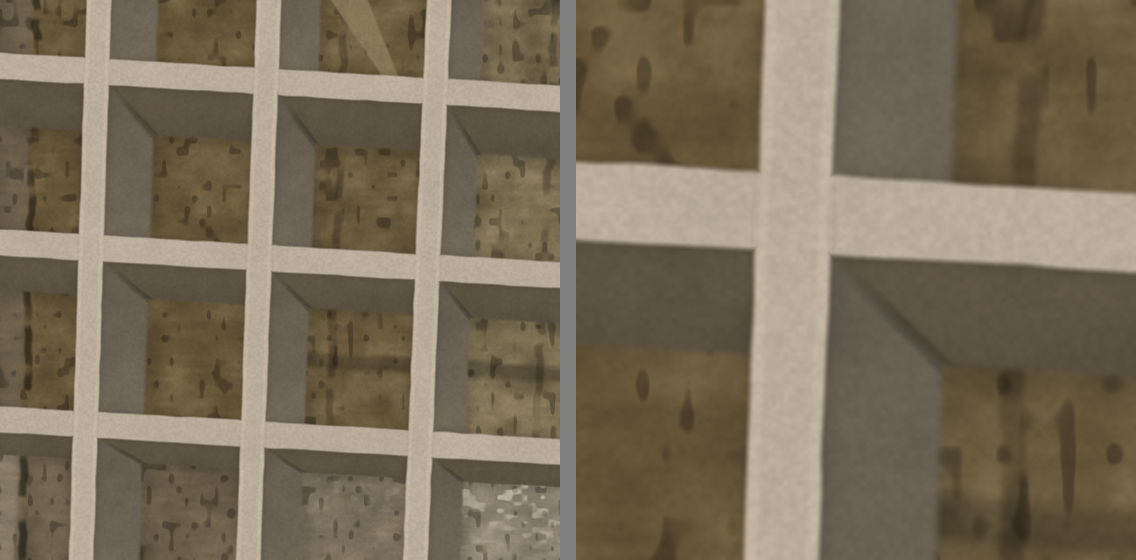
Left: the whole. Right: its middle third, enlarged.
Give the GLSL for this pattern, as a WebGL 2 fragment shader.

```glsl
#version 300 es
precision highp float;
// Tilted pale lattice of deep square boxes with weathered brown backs.
uniform vec2 u_resolution;
out vec4 fragColor;

const vec3 BAR = vec3(0.725, 0.675, 0.605);
const vec3 SIDE_WALL = vec3(0.425, 0.39, 0.335);
const vec3 TOP_WALL = vec3(0.365, 0.325, 0.26);
const vec3 BROWN = vec3(0.405, 0.34, 0.225);
const vec3 OLIVE = vec3(0.49, 0.44, 0.33);
const vec3 GREY_WOOD = vec3(0.54, 0.50, 0.43);
const vec2 PITCH = vec2(0.3035, 0.3155);
const float HALF_BAR = 0.074;

float hash(vec2 p) {
  vec3 q = fract(vec3(p.xyx) * 0.1031);
  q += dot(q, q.yzx + 33.33);
  return fract((q.x + q.y) * q.z);
}

float noise(vec2 p) {
  vec2 i = floor(p), f = fract(p);
  f = f * f * (3.0 - 2.0 * f);
  return mix(mix(hash(i), hash(i + vec2(1, 0)), f.x),
             mix(hash(i + vec2(0, 1)), hash(i + vec2(1, 1)), f.x), f.y);
}

float fbm(vec2 p) {
  float sum = 0.0, amp = 0.5;
  for (int i = 0; i < 4; i++) {
    sum += amp * noise(p);
    p = p * 2.03 + 17.1;
    amp *= 0.5;
  }
  return sum;
}

// Soft line around d = 0
float line(float d, float width) {
  return 1.0 - smoothstep(0.3 * width, width, abs(d));
}

// Skewed lattice coordinates, y running down
vec2 lattice(vec2 p) {
  float lean = 0.0295 + 0.0174 * p.x;
  return vec2(p.x + lean * p.y - 0.177, p.y - 0.0586 * p.x - 0.1175) / PITCH;
}

// Tapered pale strip from a to b
float strip(vec2 p, vec2 a, vec2 b, float wideEnd, float thinEnd) {
  vec2 ab = b - a;
  float t = clamp(dot(p - a, ab) / dot(ab, ab), 0.0, 1.0);
  float d = length(p - a - t * ab) - mix(wideEnd, thinEnd, t);
  return 1.0 - smoothstep(-0.003, 0.003, d);
}

// Wooden back of one box: tint, stains, seams and glints
vec3 backPanel(vec2 p, vec2 c, vec2 id) {
  float right = smoothstep(0.5, 2.0, id.x);
  float low = step(1.5, id.y);
  float stain = fbm(p * 22.0 + id * 5.0);
  vec3 wood = mix(BROWN, OLIVE, clamp(right * 0.85 + (stain - 0.45) * 0.7, 0.0, 1.0));
  vec3 lowWood = mix(vec3(0.42, 0.37, 0.29), GREY_WOOD, clamp(id.x * 0.55, 0.0, 1.0));
  wood = mix(wood, lowWood, low);
  wood *= 0.82 + 0.38 * stain;

  // Upright seam, shifting between columns
  float wobble = 0.03 * (noise(p * vec2(20.0, 45.0)) - 0.5);
  float seamX = id.x < 0.0 ? 0.64 : 0.45 + 0.24 * step(1.5, id.x);
  float hasSeam = id.x < 0.0 ? 1.0 : step(0.5, id.x) * (1.0 - low) * 0.5;
  float broken = smoothstep(0.25, 0.55, noise(p * vec2(12.0, 38.0)));
  wood *= 1.0 - 0.45 * hasSeam * broken * line(c.x - seamX + wobble, 0.035);
  float leftSlat = step(id.x, -0.5) * (1.0 - smoothstep(0.58, 0.64, c.x));
  wood = mix(wood, mix(SIDE_WALL, GREY_WOOD * 1.1, low), leftSlat * 0.6);

  // Level seam and fine fibres
  float level = step(0.5, id.x) * step(0.5, id.y) * (1.0 - low);
  wood *= 1.0 - 0.26 * level * line(c.y - 0.56 + wobble, 0.07);
  float fibre = noise(p * vec2(24.0, 130.0));
  wood *= 0.96 + 0.08 * fibre;
  wood *= 1.0 - 0.25 * smoothstep(0.72, 0.88, noise(p * vec2(75.0, 48.0)));
  float glint = smoothstep(0.62, 0.9, noise(p * vec2(65.0, 90.0)));
  return wood + 0.22 * glint * low * right * smoothstep(0.7, 0.2, c.y);
}

// Inside of a box: receding side and top walls around the back
vec3 boxInside(vec2 p, vec2 c, vec2 id) {
  vec2 depth = vec2(0.27 - 0.04 * id.x, 0.265 - 0.07 * id.y);
  vec2 a = (c - HALF_BAR) / depth;
  float inner = min(a.x, a.y);
  float topness = smoothstep(-0.08, 0.08, a.x - a.y);
  vec3 side = SIDE_WALL * (0.91 + 0.14 * c.y);
  vec3 top = TOP_WALL * (1.04 - 0.08 * a.y);
  vec3 wall = mix(side, top, topness);
  wall *= 1.0 - 0.2 * line(a.x - a.y, 0.16) * smoothstep(0.0, 0.7, inner);
  wall *= 0.94 + 0.12 * fbm(p * 30.0);
  vec3 back = backPanel(p, c, id) * mix(0.88, 1.0, smoothstep(1.0, 1.5, inner));
  vec3 col = mix(wall, back, smoothstep(0.95, 1.07, inner));
  float onBack = step(1.0, a.x) * step(id.y, -0.5);
  float shred = strip(p, vec2(0.62, -0.01), vec2(0.705, 0.15), 0.03, 0.011);
  return mix(col, vec3(0.55, 0.49, 0.36), 0.8 * shred * onBack);
}

void main() {
  vec2 p = gl_FragCoord.xy / u_resolution;
  p.y = 1.0 - p.y;
  vec2 g = lattice(p) + 0.006 * (vec2(noise(p.yx * 35.0), noise(p * 35.0)) - 0.5);
  vec2 c = fract(g), id = floor(g);
  vec2 fromBar = min(c, 1.0 - c) - HALF_BAR;

  // Box interior, shaded where it meets the bars
  float gap = min(fromBar.x, fromBar.y);
  vec3 col = boxInside(p, c, id) * (1.0 - 0.13 * exp(-max(gap, 0.0) * 55.0));

  // Bars with pale upright rims and faint joints
  vec3 bar = BAR * (0.97 + 0.06 * fbm(p * 14.0));
  bar *= 1.0 + 0.045 * line(fromBar.x + 0.012, 0.02);
  bar *= 1.0 - 0.035 * line(fromBar.x, 0.012);
  col = mix(bar, col, smoothstep(-0.008, 0.008, gap));

  // Fine grain
  float grain = noise(p * 240.0) + 0.6 * noise(p * 430.0) - 0.8;
  fragColor = vec4(col * (1.0 + 0.055 * grain), 1.0);
}
```
